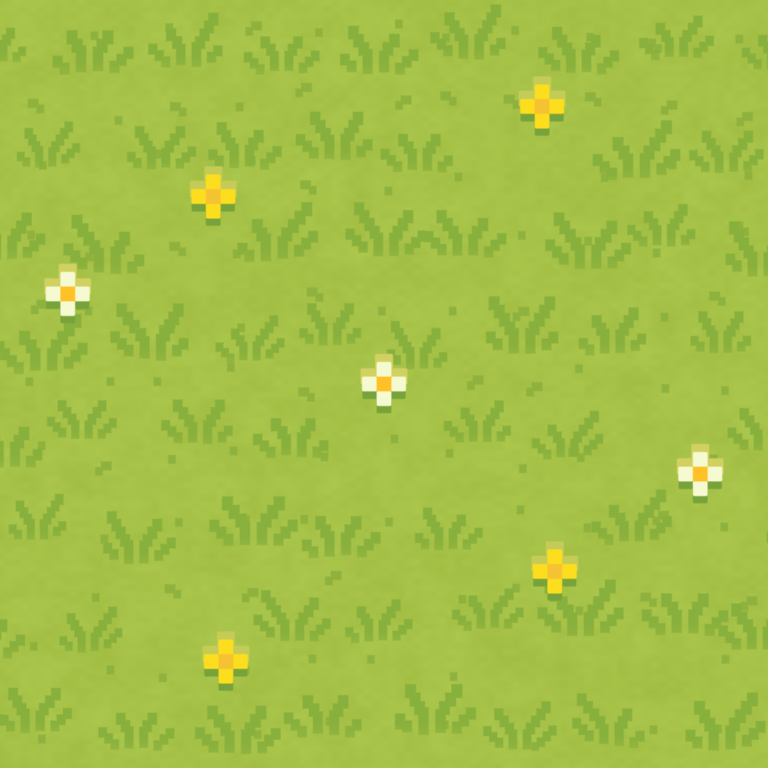
A WebGL 2 fragment shader for this texture:

```glsl
#version 300 es
precision highp float;
// Meadow of blocky grass tufts, small specks and a few cross-shaped flowers.
// Tufts and specks sit on jittered grids; flowers follow a low-discrepancy
// sequence. Everything is a union of box distances, filled with soft edges.
uniform vec2 u_resolution;
out vec4 fragColor;

const float SPAN = 85.33; // canvas width in grass blocks

float hash(vec2 p) {
    return fract(sin(dot(p, vec2(127.1, 311.7))) * 43758.5453);
}

float noise(vec2 p) {
    vec2 i = floor(p), f = fract(p);
    f = f * f * (3.0 - 2.0 * f);
    return mix(mix(hash(i), hash(i + vec2(1, 0)), f.x),
               mix(hash(i + vec2(0, 1)), hash(i + vec2(1, 1)), f.x), f.y);
}

float box(vec2 p, vec2 halfSize) {
    vec2 d = abs(p) - halfSize;
    return length(max(d, 0.0)) + min(max(d.x, d.y), 0.0);
}

float fill(float d) {
    float w = max(0.12, 0.6 * SPAN / min(u_resolution.x, u_resolution.y));
    return smoothstep(w, -w, d);
}

// Two stems bending outwards in steps, with a short blade on either side
float tuft(vec2 p, vec2 seed) {
    float d = 9.0;
    for (float side = -1.0; side < 2.0; side += 2.0) {
        vec2 q = vec2(p.x * side, p.y);
        float r = hash(seed + side * vec2(3.1, 7.7));
        float s = hash(seed + side * vec2(9.2, 1.3));
        d = min(d, box(q - vec2(0.85, 1.4), vec2(0.52, 1.4 - 0.3 * s)));
        for (float k = 0.0; k < 2.0 + floor(r * 2.6); k++)
            d = min(d, box(q - vec2(1.25 + (0.45 + 0.25 * s) * k, 2.7 + 0.85 * k), vec2(0.55, 0.7)));
        for (float k = 0.0; k < 2.0 + step(0.35, s); k++)
            d = min(d, box(q - vec2(2.5 + 0.7 * k, 0.4 + 0.8 * r + 0.7 * k), vec2(0.5, 0.6)));
    }
    return d;
}

// A block, sometimes joined diagonally by a second one
float speck(vec2 p) {
    const float cell = SPAN / 11.0;
    vec2 id = floor(p / cell);
    float kind = hash(id + 5.3);
    vec2 q = p - (id + 0.25 + 0.5 * vec2(hash(id + 1.7), hash(id + 8.4))) * cell;
    float d = box(q, vec2(0.42, 0.48));
    if (kind > 0.7) d = min(d, box(q - vec2(kind > 0.85 ? 0.8 : -0.8, 0.6), vec2(0.6, 0.5)));
    return kind < 0.15 ? 9.0 : d;
}

vec2 flowerCentre(float i) {
    return SPAN * (0.08 + 0.84 * fract(0.5 + i * vec2(0.7549, 0.5698)));
}

float petals(vec2 p, float reach, float halfWidth) {
    return min(box(p, vec2(reach, halfWidth)), box(p, vec2(halfWidth, reach))) - 0.2;
}

void main() {
    vec2 p = gl_FragCoord.xy / min(u_resolution.x, u_resolution.y) * SPAN;

    // Faintly mottled lawn
    vec3 colour = vec3(0.65, 0.76, 0.28);
    colour += 0.022 * (noise(p * 0.35) - 0.5) + 0.02 * (noise(p * vec2(1.1, 1.4)) - 0.5);
    colour = mix(colour, vec3(0.555, 0.695, 0.24), 0.95 * fill(speck(p)));

    // Tufts on a staggered grid, leaving room around flowers
    const float cell = SPAN / 8.0;
    float grass = 0.0;
    for (float j = -1.0; j < 2.0; j++) {
        float row = floor(p.y / cell) + j;
        float shift = 0.5 * mod(row, 2.0);
        for (float i = -1.0; i < 2.0; i++) {
            vec2 id = vec2(floor(p.x / cell - shift) + i, row);
            vec2 jitter = 0.32 * (vec2(hash(id), hash(id + 4.6)) - 0.5);
            vec2 centre = (id + vec2(0.5 + shift, 0.5) + jitter) * cell;
            float clearance = SPAN;
            for (float n = -3.0; n < 4.0; n++)
                clearance = min(clearance, length(centre - flowerCentre(n)));
            if (clearance < 5.2) continue;
            float size = 0.86 + 0.26 * hash(id + 2.9);
            vec2 q = (p - centre) / size + vec2(0.0, 2.5);
            float fade = mix(0.7, 1.0, smoothstep(-0.3, 1.6, q.y));
            grass = max(grass, fade * fill(tuft(q, id) * size));
        }
    }
    colour = mix(colour, vec3(0.535, 0.69, 0.235), grass);

    // Flowers: shadow below, glow above, petals, square heart
    for (float n = -3.0; n < 4.0; n++) {
        vec2 q = p - flowerCentre(n);
        bool white = mod(n, 2.0) < 0.5;
        vec3 glow = white ? vec3(0.82, 0.82, 0.38) : vec3(0.77, 0.80, 0.34);
        vec3 petal = white ? vec3(0.96, 0.98, 0.82) : vec3(0.99, 0.87, 0.12);
        vec3 heart = white ? vec3(1.0, 0.76, 0.15) : vec3(0.96, 0.76, 0.20);
        colour = mix(colour, vec3(0.47, 0.64, 0.23), fill(petals(q + vec2(0, 0.85), 2.2, 0.62)));
        colour = mix(colour, glow, fill(petals(q - vec2(0, 0.75), 2.4, 0.8)) * step(0.0, q.y));
        colour = mix(colour, petal, fill(petals(q, 2.25, 0.62)));
        colour = mix(colour, heart, fill(box(q, vec2(0.82))));
    }

    fragColor = vec4(colour, 1.0);
}
```
